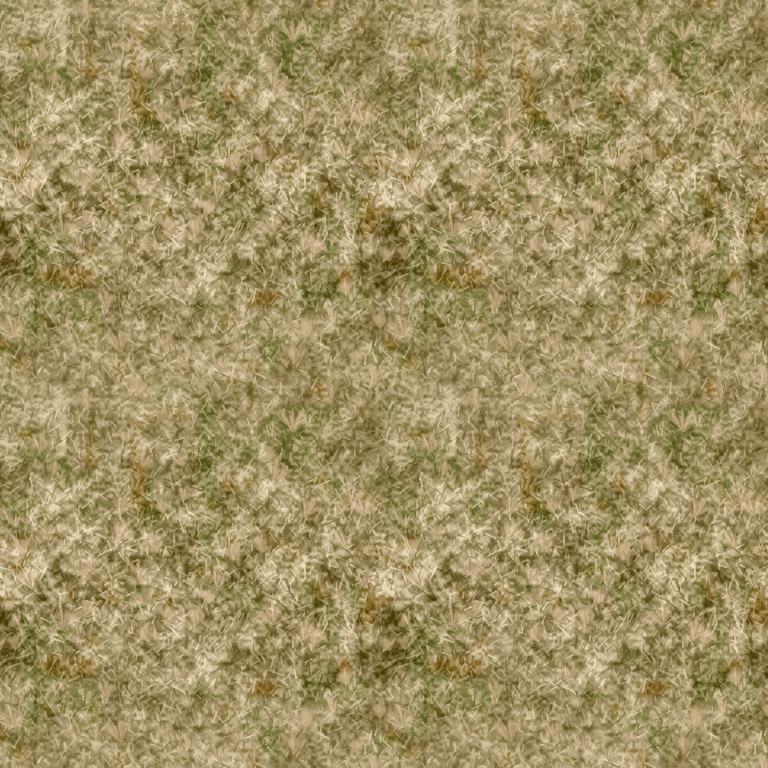
A Shadertoy shader for this texture:

```glsl
// Dry meadow turf on a seamless tile, repeated just under twice each way.
// Wrapped value noise sets a moss-to-straw tone; short blades, fanned tufts
// and pale specks are scattered over it by looping through nearby grid cells.

float hash(vec2 p) {
    return fract(sin(dot(p, vec2(127.1, 311.7))) * 43758.55);
}

// Value noise that wraps after one tile; cells is the lattice count per tile
float noise(vec2 p, float cells) {
    vec2 q = p * cells, i = floor(q), f = fract(q);
    f = f * f * (3.0 - 2.0 * f);
    vec2 a = mod(i, cells), b = mod(i + 1.0, cells);
    float s = cells * 1.37;
    return mix(mix(hash(a + s), hash(vec2(b.x, a.y) + s), f.x),
               mix(hash(vec2(a.x, b.y) + s), hash(b + s), f.x), f.y);
}

// Lays one short leaning blade per cell over the tone
float blades(vec2 p, float cells, float tone, float patchTone, float px) {
    vec2 home = floor(p * cells);
    for (int y = -1; y <= 1; y++)
    for (int x = -1; x <= 1; x++) {
        vec2 cell = home + vec2(x, y);
        vec2 id = mod(cell, cells) + cells;
        vec2 offset = vec2(hash(id + 1.3), hash(id + 2.7));
        vec2 d = p - (cell + offset) / cells;
        float lean = (hash(id + 4.1) - 0.5) * 2.6;
        vec2 dir = vec2(sin(lean), cos(lean));
        float halfLength = (0.25 + 0.5 * hash(id + 5.9)) / cells;
        d -= dir * clamp(dot(d, dir), -halfLength, halfLength);
        float cover = 1.0 - smoothstep(0.0022 - 0.5 * px, 0.0022 + 0.5 * px, length(d));
        float shade = patchTone + 1.1 * (hash(id + 7.3) - 0.42);
        tone = mix(tone, shade, 0.6 * cover);
    }
    return tone;
}

// Pale fans of straw: x is coverage, y is the stroke tone
vec2 tufts(vec2 p) {
    const float cells = 11.0;
    vec2 home = floor(p * cells), result = vec2(0.0);
    for (int y = -1; y <= 1; y++)
    for (int x = -1; x <= 1; x++) {
        vec2 cell = home + vec2(x, y);
        vec2 id = mod(cell, cells) + 53.0;
        vec2 d = p * cells - cell - vec2(hash(id), hash(id + 3.1));
        float angle = atan(d.x, d.y + 0.1) - (hash(id + 6.7) - 0.5);
        float stroke = noise(vec2(angle / 6.2832, hash(id + 8.3)), 41.0);
        float reach = (0.3 + 0.4 * hash(id + 9.1)) * (0.6 + 0.6 * stroke);
        float cover = (1.0 - smoothstep(0.5 * reach, reach, length(d)))
                    * (1.0 - smoothstep(0.4, 1.0, abs(angle)))
                    * step(0.5, hash(id + 11.9));
        if (cover > result.x) result = vec2(cover, 0.5 + 0.6 * stroke);
    }
    return result;
}

void mainImage(out vec4 fragColor, in vec2 fragCoord) {
    const float repeats = 1.97;
    vec2 uv = fragCoord / iResolution.y;
    vec2 p = fract(vec2(uv.x, uv.y - 1.0) * repeats);
    float px = repeats / iResolution.y;

    // Broad patches, clumps and fine litter
    float patchTone = 0.48 + 0.25 * (noise(p, 7.0) - 0.5)
                    + 0.45 * (noise(p, 19.0) - 0.5)
                    + 0.4 * (noise(p, 37.0) - 0.5);
    float tone = patchTone + 0.4 * (noise(p, 67.0) - 0.5)
               + 0.65 * (noise(p, 121.0) - 0.5);

    // Blades, then tufts
    tone = blades(p, 61.0, tone, patchTone, px);
    tone = blades(p, 39.0, tone, patchTone, px);
    vec2 tuft = tufts(p);
    tone = mix(tone, tuft.y, 0.65 * tuft.x);

    // Contrast is strongest halfway down each tile
    tone = 0.49 + (tone - 0.49) * (1.05 - 0.15 * cos(6.2832 * p.y));
    tone = clamp(tone, -0.25, 1.15);
    vec3 color = mix(vec3(0.40, 0.34, 0.14), vec3(0.86, 0.79, 0.65), tone);

    // Green and russet moss in the hollows, pinkish straw in the tufts
    float hollow = 1.0 - smoothstep(0.2, 0.7, tone);
    float moss = smoothstep(0.5, 0.85, noise(p, 13.0));
    float russet = smoothstep(0.6, 0.9, noise(p, 17.0));
    color *= mix(vec3(1.0), vec3(0.91, 1.02, 0.88), moss * hollow);
    color *= mix(vec3(1.0), vec3(1.08, 0.96, 0.72), russet * hollow);
    color *= mix(vec3(1.0), vec3(1.02, 0.98, 0.98), tuft.x);

    // Bright dry specks
    float speck = smoothstep(0.9, 0.99, noise(p, 83.0)) * smoothstep(0.4, 0.6, patchTone);
    color = mix(color, vec3(0.92, 0.88, 0.77), 0.7 * speck);

    fragColor = vec4(clamp(color, 0.0, 1.0), 1.0);
}
```
